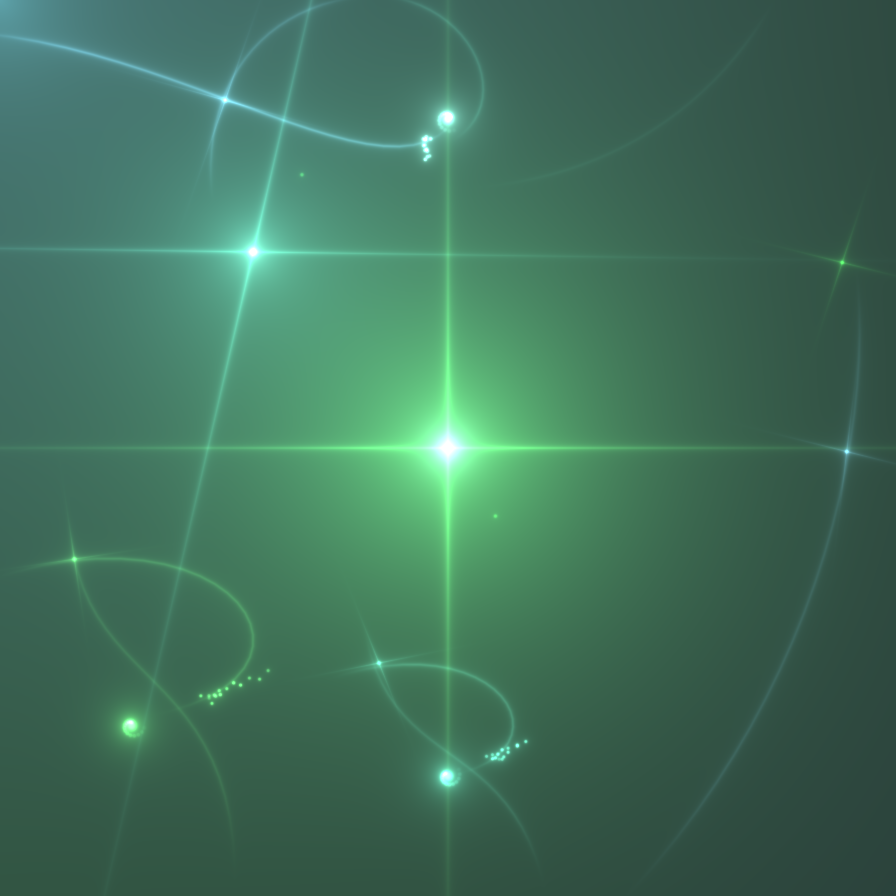
Give the GLSL for this background, as a WebGL 2 fragment shader.

```glsl
#version 300 es
precision highp float;
// Green and teal star flares with faint looping filaments and sparkling swirls.
uniform vec2 u_resolution;
out vec4 outColor;

float hash(float n) {
  return fract(sin(n * 127.1) * 43758.5453);
}

// Thin beam through the origin, fading along its axis
float ray(vec2 d, vec2 axis, float width, float reach) {
  axis = normalize(axis);
  float across = abs(axis.x * d.y - axis.y * d.x) / width;
  float along = abs(dot(d, axis));
  return exp(-along / reach) / (1.0 + pow(across, 1.5));
}

// Round point of light
float spark(vec2 d, float size) {
  float q = dot(d, d) / (size * size);
  return 1.0 / (1.0 + q * q) + 0.12 * exp(-sqrt(q) * 0.35);
}

// Small star with two crossing beams
float star(vec2 d, vec2 axisA, vec2 axisB, float reach) {
  return 0.35 * (ray(d, axisA, 0.0015, reach) + ray(d, axisB, 0.0015, reach))
       + 0.6 * spark(d, 0.0022);
}

vec2 bezier(vec2 a, vec2 b, vec2 c, vec2 d, float t) {
  float s = 1.0 - t;
  return s * s * s * a + 3.0 * s * s * t * b + 3.0 * s * t * t * c + t * t * t * d;
}

// Soft filament along a cubic curve, dim at both ends
float filament(vec2 p, vec2 a, vec2 b, vec2 c, vec2 d) {
  float nearest = 9.0, place = 0.0;
  vec2 from = a;
  for (int i = 1; i <= 24; i++) {
    vec2 to = bezier(a, b, c, d, float(i) / 24.0);
    vec2 edge = to - from;
    float h = clamp(dot(p - from, edge) / dot(edge, edge), 0.0, 1.0);
    float dist = length(p - from - edge * h);
    if (dist < nearest) {
      nearest = dist;
      place = (float(i) - 1.0 + h) / 24.0;
    }
    from = to;
  }
  float fade = smoothstep(0.0, 0.2, place) * (1.0 - smoothstep(0.75, 1.0, place));
  return fade * (1.0 / (1.0 + pow(nearest / 0.002, 2.0)) + 0.2 * exp(-nearest * 90.0));
}

// Curled knot of sparks with a scattered tail
float swirl(vec2 p, vec2 core, vec2 tailStart, vec2 tailEnd, float seed) {
  float light = 0.25 * exp(-length(p - core) * 45.0) + 0.8 * spark(p - core, 0.005);
  for (int i = 0; i < 14; i++) {
    float k = float(i), t = k / 13.0;
    float angle = seed + t * 5.0;
    vec2 curl = core + (0.004 + 0.011 * t) * vec2(cos(angle), sin(angle));
    light += 0.5 * (1.0 - t) * spark(p - curl, 0.0022);
    vec2 jitter = vec2(hash(k + seed), hash(k + seed + 31.0)) - 0.5;
    vec2 tail = mix(tailStart, tailEnd, t * t) + jitter * 0.014 * (1.0 - 0.6 * t);
    light += (0.2 + 0.5 * hash(k + seed + 57.0)) * spark(p - tail, 0.0018);
  }
  return light;
}

void main() {
  vec2 p = gl_FragCoord.xy / u_resolution;
  vec3 green = vec3(0.40, 1.0, 0.42), teal = vec3(0.42, 1.0, 0.88);
  vec3 blue = vec3(0.45, 0.75, 0.95), leaf = vec3(0.25, 0.9, 0.25);

  // Hazy backdrop, teal at the upper left
  vec3 color = mix(mix(vec3(0.19, 0.32, 0.255), vec3(0.165, 0.25, 0.23), p.x),
                   mix(vec3(0.26, 0.42, 0.42), vec3(0.18, 0.28, 0.25), p.x), p.y);
  color += vec3(0.10, 0.20, 0.24) * exp(-length(p - vec2(0.0, 1.0)) * 14.0);

  // Central flare
  vec2 d = p - 0.5;
  float astroid = pow(sqrt(abs(d.x)) + sqrt(abs(d.y)), 2.0);
  color += green * (0.56 * exp(-length(d) * 5.5) + 0.28 * exp(-astroid * 13.0));
  color += green * 0.38 * (ray(d, vec2(0, 1), 0.003, 0.28) + ray(d, vec2(1, 0), 0.002, 0.28));
  color += vec3(0.6, 0.5, 0.9) * exp(-length(d) * 75.0);

  // Teal flare with tilted beams
  d = p - vec2(0.2826, 0.7188);
  color += teal * (0.24 * exp(-length(d) * 9.0) + 0.25 * exp(-length(d) * 45.0));
  color += teal * 0.3 * ray(d, vec2(0.225, 0.974), 0.0026, 0.32);
  color += teal * 0.3 * ray(d, vec2(1.0, -0.014), 0.002, 0.22);
  color += 0.5 * spark(d, 0.005);

  // Filaments
  color += blue * 0.28 * filament(p, vec2(-0.05, 0.965), vec2(0.2, 0.955), vec2(0.44, 0.76), vec2(0.51, 0.87));
  color += blue * 0.13 * filament(p, vec2(0.238, 0.77), vec2(0.22, 0.9), vec2(0.29, 1.0), vec2(0.42, 1.005));
  color += teal * 0.10 * filament(p, vec2(0.42, 1.005), vec2(0.53, 1.0), vec2(0.58, 0.88), vec2(0.5, 0.84));
  color += green * 0.14 * filament(p, vec2(-0.02, 0.35), vec2(0.26, 0.45), vec2(0.4, 0.24), vec2(0.16, 0.2));
  color += green * 0.08 * filament(p, vec2(0.078, 0.43), vec2(0.08, 0.22), vec2(0.27, 0.27), vec2(0.262, 0.0));
  color += teal * 0.15 * filament(p, vec2(0.36, 0.24), vec2(0.56, 0.31), vec2(0.645, 0.16), vec2(0.5, 0.134));
  color += teal * 0.08 * filament(p, vec2(0.405, 0.31), vec2(0.43, 0.13), vec2(0.57, 0.19), vec2(0.61, 0.0));
  color += blue * 0.09 * filament(p, vec2(0.955, 0.71), vec2(0.98, 0.5), vec2(0.9, 0.2), vec2(0.68, -0.02));
  color += teal * 0.03 * filament(p, vec2(0.87, 1.01), vec2(0.8, 0.88), vec2(0.68, 0.8), vec2(0.52, 0.79));

  // Minor stars
  color += blue * star(p - vec2(0.2513, 0.888), vec2(1.0, -0.28), vec2(0.35, 1.0), 0.035);
  color += leaf * 0.7 * star(p - vec2(0.940, 0.707), vec2(1.0, -0.25), vec2(0.33, 1.0), 0.03);
  color += blue * 0.8 * star(p - vec2(0.945, 0.496), vec2(1.0, -0.25), vec2(0.12, 1.0), 0.03);
  color += green * 0.7 * star(p - vec2(0.083, 0.376), vec2(1.0, 0.15), vec2(-0.15, 1.0), 0.025);
  color += teal * 0.7 * star(p - vec2(0.423, 0.260), vec2(1.0, 0.2), vec2(-0.4, 1.0), 0.025);
  color += leaf * 0.3 * (spark(p - vec2(0.553, 0.424), 0.002) + spark(p - vec2(0.337, 0.805), 0.002));

  // Sparkling swirls
  color += green * swirl(p, vec2(0.147, 0.19), vec2(0.23, 0.22), vec2(0.297, 0.249), 1.5);
  color += teal * swirl(p, vec2(0.5, 0.134), vec2(0.55, 0.153), vec2(0.585, 0.172), 2.2);
  color += vec3(0.6, 1.0, 0.95) * swirl(p, vec2(0.5, 0.867), vec2(0.478, 0.844), vec2(0.477, 0.822), 0.6);

  outColor = vec4(min(color, 1.0), 1.0);
}
```
